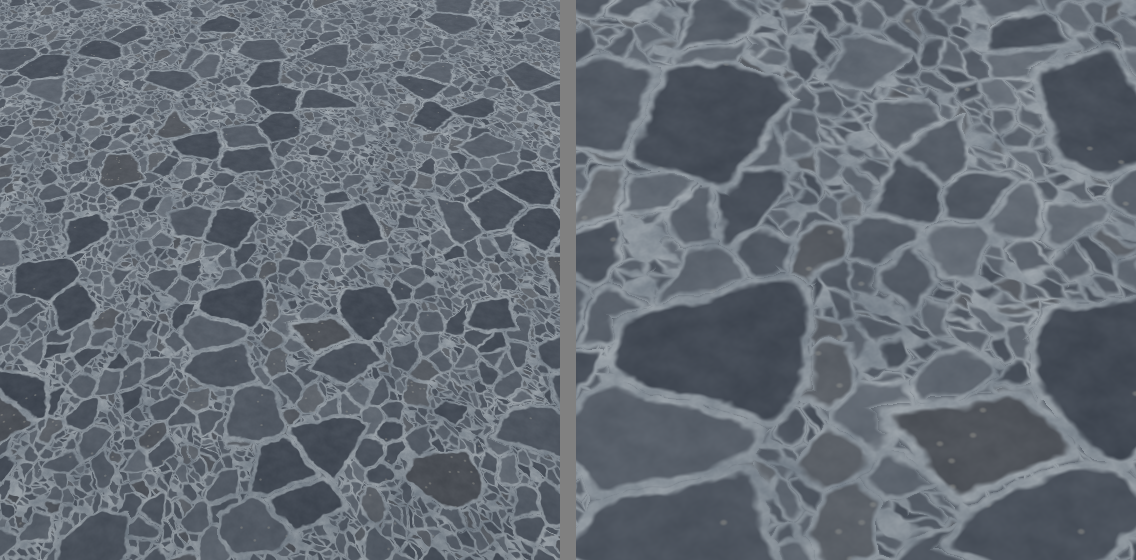
Left, the full canvas; right, a detail of the centre.
Write a WebGL 1 fragment shader that draws this texture.

```glsl
precision highp float;
uniform vec2 u_resolution;

// Ground plane seen at a slant
const float HORIZON = 2.0;
const float SLANT = 1.05;
// Stone cell sizes, shares of filled cells and joint widths
const vec4 CELL_SIZE = vec4(0.122, 0.062, 0.034, 0.021);
const vec4 FILL = vec4(0.30, 0.42, 0.62, 0.72);
const vec4 JOINT = vec4(0.0070, 0.0050, 0.0036, 0.0027);
const vec4 CLEARANCE = vec4(0.0085, 0.0065, 0.0050, 0.0040);
const float JITTER = 0.92;
const float ROUNDING = 0.06;
const float SOFTNESS = 0.0021;
const float SLIVER_STRETCH = 1.7;
const float ROUGHNESS = 0.0075;
// Colours
const vec3 STONE_DARK = vec3(0.252, 0.280, 0.322);
const vec3 STONE_PALE = vec3(0.400, 0.430, 0.468);
const vec3 STONE_WARM = vec3(0.330, 0.342, 0.362);
const vec3 BINDER_DARK = vec3(0.450, 0.490, 0.530);
const vec3 BINDER_PALE = vec3(0.615, 0.645, 0.670);
const vec3 SPECK = vec3(0.56, 0.56, 0.54);
const float WARM_SHARE = 0.10;
const float HAZE = 0.065;

vec2 hash2(vec2 p) {
  vec3 h = fract(p.xyx * vec3(0.1031, 0.1030, 0.0973));
  h += dot(h, h.yzx + 33.33);
  return fract((h.xx + h.yz) * h.zy);
}

float smoothMin(float a, float b, float k) {
  float h = max(k - abs(a - b), 0.0) / k;
  return min(a, b) - h * h * k * 0.25;
}

// Layered sines, each octave turned and scaled
float mottle(vec2 p) {
  float sum = 0.0;
  float weight = 0.5;
  for (int i = 0; i < 4; i++) {
    sum += weight * sin(p.x + 1.3 * sin(p.y)) * sin(p.y + 1.1 * sin(p.x * 0.8));
    p = mat2(1.5, 1.1, -1.1, 1.5) * p + 2.7;
    weight *= 0.62;
  }
  return sum;
}

// Cellular stones: x = signed distance (positive inside), yz = cell id
vec3 stones(vec2 p, float size, float fill, float joint) {
  vec2 q = p / size;
  vec2 base = floor(q);
  vec2 nearest = vec2(0.0);
  vec2 id = base;
  float best = 9.0;
  for (int y = -1; y <= 1; y++) {
    for (int x = -1; x <= 1; x++) {
      vec2 cell = base + vec2(float(x), float(y));
      vec2 r = cell + 0.5 + JITTER * (hash2(cell) - 0.5) - q;
      float d = dot(r, r);
      if (d < best) { best = d; nearest = r; id = cell; }
    }
  }
  bool filled = hash2(id + 71.0).x < fill;
  float edge = 1.0;
  for (int y = -2; y <= 2; y++) {
    for (int x = -2; x <= 2; x++) {
      vec2 cell = id + vec2(float(x), float(y));
      vec2 r = cell + 0.5 + JITTER * (hash2(cell) - 0.5) - q;
      vec2 gap = r - nearest;
      // Empty cells only measure towards filled neighbours
      bool counts = filled || hash2(cell + 71.0).x < fill;
      if (counts && dot(gap, gap) > 0.0001) {
        edge = smoothMin(edge, dot(0.5 * (nearest + r), normalize(gap)), ROUNDING);
      }
    }
  }
  edge *= size;
  // Joints vary from stone to stone
  joint *= 0.7 + 0.7 * hash2(id + 57.0).y;
  return vec3(filled ? edge - joint : -edge - joint, id);
}

vec3 stoneColor(vec2 id, vec2 p, float small) {
  vec2 tone = hash2(id + 19.0);
  float warm = step(1.0 - WARM_SHARE, tone.y);
  vec3 color = mix(STONE_DARK, STONE_PALE, 0.06 + tone.x * tone.x * 0.6 + 0.16 * small);
  color = mix(color, STONE_WARM, 0.7 * warm);
  color += 0.026 * mottle(p * 75.0 + id * 3.0);
  // Sparse mineral specks, mostly in the warm stones
  vec2 grid = p * 120.0;
  vec2 seed = hash2(floor(grid) + 5.0);
  float speck = smoothstep(0.45, 0.1, length(fract(grid) - 0.5));
  return mix(color, SPECK, 0.5 * speck * step(0.993 - 0.05 * warm, seed.x));
}

void main() {
  vec2 uv = gl_FragCoord.xy / u_resolution;
  float depth = HORIZON / (HORIZON - uv.y);
  vec2 ground = vec2((uv.x - 0.5) * depth, SLANT * HORIZON * depth) + 3.0;
  float soft = SOFTNESS * pow(depth, 1.4);

  // Uneven outlines
  vec2 bent = ground + ROUGHNESS * vec2(mottle(ground * 42.0), mottle(ground.yx * 42.0 + 9.0));

  // Pale binder
  float cloud = 0.52 + 0.4 * mottle(ground * 20.0) + 0.4 * mottle(ground * 110.0);
  vec3 color = mix(BINDER_DARK, BINDER_PALE, clamp(cloud, 0.0, 1.0));

  // Coarse stones first; finer ones fill the space left over
  float room = 1.0;
  for (int i = 0; i < 4; i++) {
    float level = float(i);
    vec4 pick = vec4(equal(vec4(level), vec4(0.0, 1.0, 2.0, 3.0)));
    float turn = 0.5 + level * 0.7;
    vec2 axis = vec2(cos(turn), sin(turn));
    vec2 p = vec2(dot(bent, axis), dot(bent, vec2(-axis.y, axis.x)));
    p.y *= mix(1.0, SLIVER_STRETCH, min(level * 0.5, 1.0));
    vec3 stone = stones(p + level * 7.3, dot(pick, CELL_SIZE), dot(pick, FILL), dot(pick, JOINT));
    float cover = smoothstep(-soft, soft, min(stone.x, room));
    float fade = 1.0 - 0.3 * hash2(stone.yz + 43.0).y * min(level, 1.0);
    color = mix(color, stoneColor(stone.yz + level * 31.0, ground, level / 3.0), cover * fade);
    room = min(room, -stone.x - dot(pick, CLEARANCE));
  }

  // Paler with distance
  color += HAZE * (uv.y - 0.45);
  gl_FragColor = vec4(color, 1.0);
}
```
